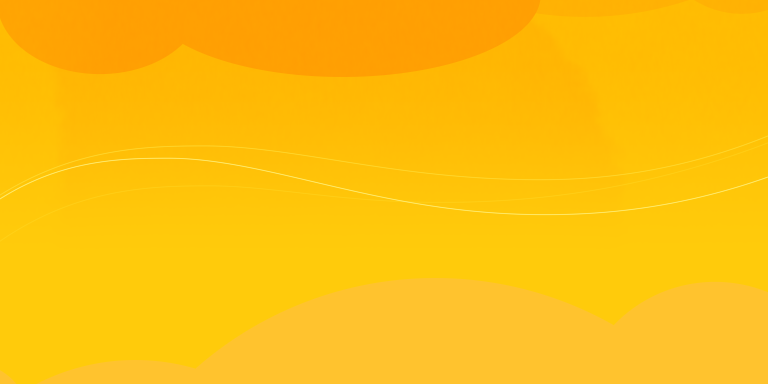
This background is drawn by a Shadertoy shader. Its source:

```glsl
// Warm yellow backdrop: orange scallops hang from the top, pale hills rise below,
// and three thin waves cross the middle. Ellipse distances shape the scallops and
// hills; gradient noise gives the upper half its paper grain and faint stain.

vec2 randomGradient(vec2 cell) {
    vec3 h = fract(cell.xyx * vec3(0.1031, 0.1030, 0.0973));
    h += dot(h, h.yzx + 33.33);
    return 2.0 * fract((h.xx + h.yz) * h.zy) - 1.0;
}

float gradientNoise(vec2 p) {
    vec2 i = floor(p), f = fract(p);
    vec2 u = f * f * f * (f * (f * 6.0 - 15.0) + 10.0);
    vec2 e = vec2(0.0, 1.0);
    float low = mix(dot(randomGradient(i), f),
                    dot(randomGradient(i + e.yx), f - e.yx), u.x);
    float high = mix(dot(randomGradient(i + e), f - e),
                     dot(randomGradient(i + 1.0), f - 1.0), u.x);
    return mix(low, high, u.y);
}

float fractalNoise(vec2 p) {
    float sum = 0.0, amplitude = 0.5;
    for (int i = 0; i < 4; i++) {
        sum += amplitude * gradientNoise(p);
        p = p * 2.03 + 7.1;
        amplitude *= 0.5;
    }
    return sum;
}

// Approximate signed distance to an ellipse
float ellipse(vec2 p, vec2 center, vec2 radii) {
    vec2 q = (p - center) / radii;
    float k = length(q);
    return k * (k - 1.0) / max(length(q / radii), 1e-4);
}

float circle(vec2 p, vec2 center, float radius) {
    return length(p - center) - radius;
}

float cover(float dist, float px) {
    return clamp(0.5 - dist / px, 0.0, 1.0);
}

// Height of a wave: rises to a crest, dips to a trough, then climbs to the right edge
float waveHeight(float x, vec2 crest, vec2 trough, float leftY, float rightY) {
    if (x < crest.x)
        return mix(crest.y, leftY, pow(1.0 - x / crest.x, 2.6));
    if (x > trough.x)
        return mix(trough.y, rightY, pow((x - trough.x) / (2.0 - trough.x), 2.1));
    float t = (x - crest.x) / (trough.x - crest.x);
    return mix(crest.y, trough.y, smoothstep(0.0, 1.0, t * (1.25 - 0.25 * t)));
}

float waveLine(vec2 p, float px, vec2 crest, vec2 trough, float leftY, float rightY) {
    float y = waveHeight(p.x, crest, trough, leftY, rightY);
    float nextY = waveHeight(p.x + 0.002, crest, trough, leftY, rightY);
    float dist = abs(p.y - y) / length(vec2(1.0, (nextY - y) / 0.002));
    return 1.0 - smoothstep(0.0, max(0.0028, px), dist);
}

void mainImage(out vec4 fragColor, in vec2 fragCoord) {
    // x spans 0..2 and y spans 0..1
    vec2 p = fragCoord / iResolution.xy * vec2(2.0, 1.0);
    float px = 1.0 / iResolution.y;

    // Vertical gradient
    float rise = smoothstep(0.27, 0.9, p.y);
    vec3 color = mix(vec3(1.0, 0.798, 0.045), vec3(1.0, 0.738, 0.012), rise);

    // Watercolour stain with ragged sides and a slightly darker rim
    float ragged = 0.07 * fractalNoise(p * 14.0);
    float rightSide = 1.62 - 0.9 * (p.y - 0.45) * (p.y - 0.45);
    float inset = min(rightSide - p.x, p.x - 0.15) + ragged;
    float stain = smoothstep(-0.02, 0.03, inset);
    float rim = stain * exp(-max(inset, 0.0) * 9.0);
    color.g -= smoothstep(0.3, 0.75, p.y) * (0.022 * stain + 0.008 * rim);

    // Orange scallops
    float paleScallops = min(circle(p, vec2(1.523, 1.815), 0.859),
                             circle(p, vec2(1.932, 1.198), 0.234));
    color = mix(color, vec3(1.0, 0.69, 0.015), 0.85 * cover(paleScallops, px));
    float scallops = min(ellipse(p, vec2(0.26, 1.0), vec2(0.268, 0.193)),
                         ellipse(p, vec2(0.891, 1.013), vec2(0.517, 0.2135)));
    vec3 orange = vec3(1.0, 0.625 + 0.02 * smoothstep(0.35, 0.05, p.x), 0.01);
    color = mix(color, orange, cover(scallops, px));

    // Paper grain, stretched upright and fading downward
    float grain = fractalNoise(p * vec2(75.0, 38.0)) + 0.7 * fractalNoise(p * 9.0);
    color.g += 0.018 * grain * smoothstep(0.3, 0.85, p.y);

    // Pale hills
    float hills = min(circle(p, vec2(1.133, -0.667), 0.943),
                      circle(p, vec2(0.352, -0.4975), 0.56));
    hills = min(hills, circle(p, vec2(1.862, -0.099), 0.365));
    hills = min(hills, circle(p, vec2(-0.078, -0.099), 0.156));
    color = mix(color, vec3(1.0, 0.765, 0.18), cover(hills, px));

    // Thin waves, faintest first
    float low = waveLine(p, px, vec2(0.547, 0.516), vec2(1.146, 0.473), 0.372, 0.628);
    float high = waveLine(p, px, vec2(0.534, 0.62), vec2(1.406, 0.532), 0.492, 0.646);
    float bright = waveLine(p, px, vec2(0.438, 0.588), vec2(1.419, 0.441), 0.482, 0.539);
    color = mix(color, vec3(1.0, 0.85, 0.15), 0.4 * low);
    color = mix(color, vec3(1.0, 0.87, 0.22), 0.65 * high);
    color = mix(color, vec3(1.0, 0.93, 0.45), 0.85 * bright);

    fragColor = vec4(color, 1.0);
}
```
